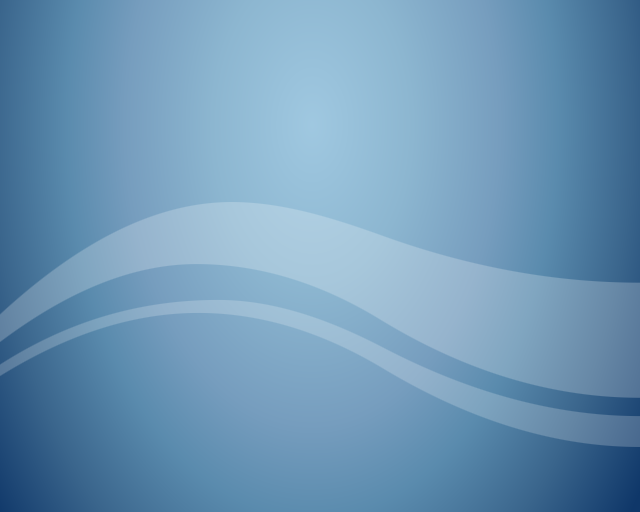
Give the GLSL for this background, as a Shadertoy shader.

```glsl
// Two translucent white ribbons sweeping across a soft blue radial glow.

// Glow: centre, vertical squash, and the radius of each colour stop
const vec2 GLOW_CENTER = vec2(0.488, 0.756);
const float GLOW_SQUASH = 0.5;
const int STOPS = 6;
const float STOP_RADIUS[STOPS] = float[](0.0, 0.156, 0.293, 0.384, 0.501, 0.625);
const vec3 STOP_COLOR[STOPS] = vec3[](
    vec3(0.625, 0.784, 0.880),
    vec3(0.550, 0.714, 0.816),
    vec3(0.463, 0.616, 0.745),
    vec3(0.353, 0.545, 0.680),
    vec3(0.227, 0.396, 0.549),
    vec3(0.059, 0.216, 0.412));

const vec3 RIBBON_COLOR = vec3(1.0);
const float WIDE_ALPHA = 0.23;
const float THIN_ALPHA = 0.21;

// A ribbon edge: left end, crest, falling bend, level right end
struct Edge {
    float startY, startSlope;
    vec2 crest, bend;
    float bendSlope, endY;
};
const Edge WIDE_TOP = Edge(0.386, 1.151, vec2(0.362, 0.6054), vec2(0.599, 0.539), -0.45, 0.4479);
const Edge WIDE_BASE = Edge(0.332, 0.940, vec2(0.307, 0.4842), vec2(0.594, 0.376), -0.763, 0.2231);
const Edge THIN_TOP = Edge(0.288, 0.800, vec2(0.341, 0.4142), vec2(0.599, 0.321), -0.65, 0.1873);
const Edge THIN_BASE = Edge(0.2655, 0.776, vec2(0.310, 0.3888), vec2(0.599, 0.280), -0.75, 0.127);

// Cubic through a and b with the given end slopes
float hermite(float x, vec2 a, vec2 b, float slopeA, float slopeB) {
    float span = b.x - a.x;
    float t = (x - a.x) / span;
    float s = 1.0 - t;
    return mix(a.y, b.y, t * t * (3.0 - 2.0 * t))
         + span * t * s * (slopeA * s - slopeB * t);
}

float edgeHeight(Edge e, float x) {
    if (x < e.crest.x) return hermite(x, vec2(0.0, e.startY), e.crest, e.startSlope, 0.0);
    if (x < e.bend.x) return hermite(x, e.crest, e.bend, 0.0, e.bendSlope);
    return hermite(x, e.bend, vec2(1.0, e.endY), e.bendSlope, 0.0);
}

// Smooth coverage of the area below an edge
float below(Edge e, vec2 uv) {
    float gap = edgeHeight(e, uv.x) - uv.y;
    return clamp(0.5 + gap / fwidth(gap), 0.0, 1.0);
}

float ribbon(Edge top, Edge base, vec2 uv) {
    return below(top, uv) * (1.0 - below(base, uv));
}

vec3 glow(vec2 uv) {
    float radius = length((uv - GLOW_CENTER) * vec2(1.0, GLOW_SQUASH));
    vec3 color = STOP_COLOR[0];
    for (int i = 1; i < STOPS; i++) {
        float t = (radius - STOP_RADIUS[i - 1]) / (STOP_RADIUS[i] - STOP_RADIUS[i - 1]);
        color = mix(color, STOP_COLOR[i], clamp(t, 0.0, 1.0));
    }
    return color;
}

void mainImage(out vec4 fragColor, in vec2 fragCoord) {
    vec2 uv = fragCoord / iResolution.xy;
    vec3 color = glow(uv);
    color = mix(color, RIBBON_COLOR, WIDE_ALPHA * ribbon(WIDE_TOP, WIDE_BASE, uv));
    color = mix(color, RIBBON_COLOR, THIN_ALPHA * ribbon(THIN_TOP, THIN_BASE, uv));
    fragColor = vec4(color, 1.0);
}
```
